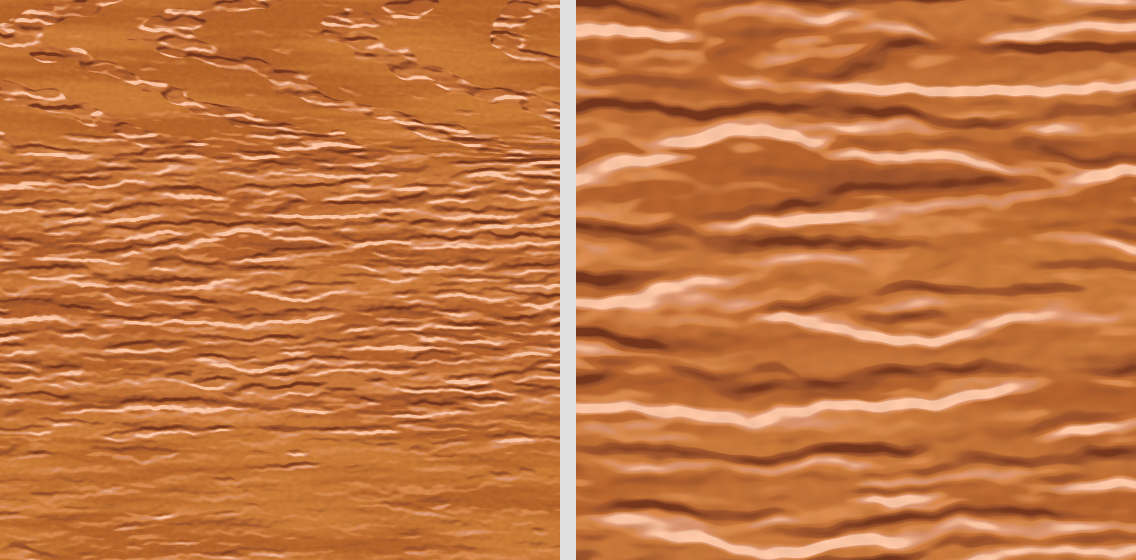
Left: the whole. Right: its middle third, enlarged.
This texture is drawn by a three.js fragment shader. Its source:

```glsl
// Brushed, varnished wood: horizontal pores are cut into a height field
// of stretched gradient noise. Nested growth rings gather them near the top,
// and a relief light from above gives dark upper edges and glossy lower lips.
varying vec2 vUv;

vec2 randomGradient(vec2 cell) {
  vec3 h = fract(vec3(cell.xyx) * vec3(0.1031, 0.1030, 0.0973));
  h += dot(h, h.yzx + 33.33);
  float angle = 6.2832 * fract((h.x + h.y) * h.z);
  return vec2(cos(angle), sin(angle));
}

float gradientNoise(vec2 p) {
  vec2 i = floor(p);
  vec2 f = p - i;
  vec2 u = f * f * f * (f * (f * 6.0 - 15.0) + 10.0);
  float a = dot(randomGradient(i), f);
  float b = dot(randomGradient(i + vec2(1.0, 0.0)), f - vec2(1.0, 0.0));
  float c = dot(randomGradient(i + vec2(0.0, 1.0)), f - vec2(0.0, 1.0));
  float d = dot(randomGradient(i + 1.0), f - 1.0);
  return mix(mix(a, b, u.x), mix(c, d, u.x), u.y);
}

// Sideways cathedral arches, opening to the right
float ringBand(vec2 p) {
  float across = p.y - 0.94;
  float ring = p.x - 3.0 * sqrt(across * across + 0.0005);
  ring += 0.09 * gradientNoise(p * vec2(5.0, 9.0)) + 0.06 * gradientNoise(p * 19.0);
  return smoothstep(0.05, 0.85, cos(6.2832 * (ring - 0.26) / 0.28));
}

// Dense pores in the middle, ring-bound above, sparse below
float poreDensity(vec2 p) {
  float patches = 0.95 + 0.5 * gradientNoise(p * vec2(2.5, 9.0) + 4.0);
  float edge = p.y + 0.05 * gradientNoise(p * vec2(3.0, 5.0) + 7.0);
  float density = mix(patches, 1.2 * ringBand(p), smoothstep(0.70, 0.80, edge));
  return density * mix(0.35, 1.0, smoothstep(0.12, 0.38, edge));
}

float woodHeight(vec2 p, float density) {
  float top = smoothstep(0.68, 0.82, p.y);
  vec2 q = p;
  q.y += 0.009 * gradientNoise(p * vec2(4.0, 6.0));
  q.y += 0.005 * gradientNoise(p * vec2(24.0, 40.0) + 3.0);
  q.y += 0.003 * gradientNoise(p * vec2(65.0, 80.0) + 5.0);
  q.y += 0.10 * top * p.x;
  float longPores = gradientNoise(q * vec2(6.0, 45.0));
  float shortPores = gradientNoise(q * vec2(17.0, 44.0) + 21.0);
  float pores = mix(longPores, shortPores, 0.25 + 0.55 * top);
  pores += 0.5 * gradientNoise(q * vec2(15.0, 80.0) + 9.0);
  float pit = smoothstep(-0.14, 0.22, pores - 0.46 + 0.46 * density);
  float ripple = gradientNoise(q * vec2(5.0, 31.0) + 13.0);
  ripple += 0.5 * gradientNoise(q * vec2(13.0, 62.0) + 41.0);
  float fibre = gradientNoise(q * vec2(38.0, 120.0) + 31.0);
  float relief = 0.35 + 0.65 * density;
  return ripple * (0.45 + 0.75 * relief) * (1.0 - 0.55 * top)
       + fibre * (0.10 + 0.18 * density) - 1.15 * pit * relief;
}

void main() {
  vec2 p = vUv;
  float density = poreDensity(p);

  // Relief light from the upper left
  vec2 toLight = vec2(-0.0011, 0.0028);
  float relief = woodHeight(p - toLight, density) - woodHeight(p + toLight, density);

  // Varnished body with long, soft colour streaks
  float streaks = gradientNoise(p * vec2(1.8, 17.0) + 2.0);
  streaks += 0.5 * gradientNoise(p * vec2(4.0, 70.0) + 6.0);
  streaks += 0.5 * gradientNoise(p * 3.0 + 15.0);
  vec3 color = mix(vec3(0.71, 0.39, 0.16), vec3(0.79, 0.48, 0.21),
                   smoothstep(-0.40, 0.35, streaks + 0.5 * relief));
  float reddish = smoothstep(0.45, 0.95, density);
  color = mix(color, color * vec3(0.99, 0.97, 1.08), reddish);

  // Shaded upper pore edges
  float shade = max(-relief, 0.0);
  color = mix(color, vec3(0.62, 0.33, 0.17), smoothstep(0.10, 0.48, shade));
  color = mix(color, vec3(0.43, 0.19, 0.10), 0.85 * smoothstep(0.50, 1.10, shade));

  // Lit lower lips, with uneven pink gloss
  float gloss = 1.0 + 0.8 * gradientNoise(p * vec2(9.0, 28.0) + 17.0);
  float light = max(relief, 0.0) * gloss;
  color = mix(color, vec3(0.84, 0.53, 0.29), smoothstep(0.03, 0.27, light));
  color = mix(color, vec3(0.85, 0.57, 0.42), smoothstep(0.26, 0.46, light));
  color = mix(color, vec3(0.98, 0.77, 0.64), smoothstep(0.44, 0.85, light));

  // Fine surface mottling
  color *= 1.0 + 0.06 * gradientNoise(p * vec2(90.0, 140.0));
  gl_FragColor = vec4(color, 1.0);
}
```
